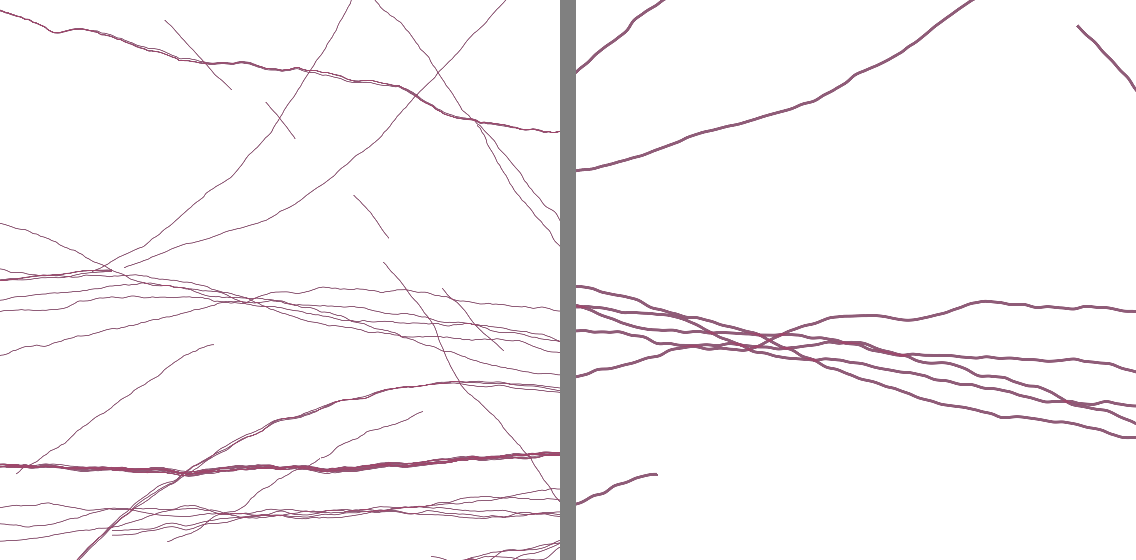
Left, the full canvas; right, a detail of the centre.
A Shadertoy shader for this pattern:

```glsl
// Draws fine plum veins on white: braided bundles, drifting threads and crossing cracks.

const vec3 PAPER = vec3(1.0);
const vec3 THIN_INK = vec3(0.56, 0.36, 0.47);
const vec3 DENSE_INK = vec3(0.62, 0.28, 0.42);
const float HALF_WIDTH = 0.0009;    // half of a thread's width
const float EDGE_PIXELS = 0.6;      // softness of the edge
const int OCTAVES = 5;
const float BASE_FREQ = 3.0;
const float LACUNARITY = 2.6;
const float GAIN = 0.42;

// Bundles: start.xy and end.xy, then strands, spread, wander, sag
const int BUNDLES = 6;
const vec4 BUNDLE_SPAN[BUNDLES] = vec4[BUNDLES](
    vec4(-0.05, 0.975, 1.05, 0.80),
    vec4(-0.05, 0.158, 1.05, 0.195),
    vec4(0.13, -0.03, 1.05, 0.31),
    vec4(-0.05, 0.508, 0.20, 0.515),
    vec4(0.20, 0.065, 1.05, 0.085),
    vec4(0.77, 0.0, 1.05, 0.03));
const vec4 BUNDLE_FORM[BUNDLES] = vec4[BUNDLES](
    vec4(3.0, 0.004, 0.030, 0.03),
    vec4(9.0, 0.0055, 0.016, 0.0),
    vec4(3.0, 0.008, 0.015, -0.14),
    vec4(3.0, 0.005, 0.010, 0.0),
    vec4(2.0, 0.012, 0.015, 0.0),
    vec4(4.0, 0.025, 0.012, 0.0));

float hash(float n) {
    n = fract(n * 0.1031);
    n *= n + 33.33;
    n *= n + n;
    return fract(n);
}

// Smooth value noise from -1 to 1
float noise(float x) {
    float cell = floor(x), f = x - cell;
    return mix(hash(cell), hash(cell + 1.0), f * f * (3.0 - 2.0 * f)) * 2.0 - 1.0;
}

// Sideways offset of a thread at distance x along its axis
float threadOffset(float x, float len, vec4 form, float seed, float strand) {
    float t = x / len;
    float offset = -form.w * 4.0 * t * (1.0 - t);
    float amp = form.z, freq = BASE_FREQ;
    for (int o = 0; o < OCTAVES; o++) {
        offset += amp * noise(x * freq + seed * 191.0 + float(o) * 17.0);
        amp *= GAIN;
        freq *= LACUNARITY;
    }
    float braid = strand * 43.0 + seed * 7.0 + 500.0;
    return offset + form.y * (0.7 * noise(x * 6.0 + braid) + 0.3 * noise(x * 30.0 + braid));
}

// Summed coverage of all strands of a vein from a to b
float vein(vec2 p, vec2 a, vec2 b, vec4 form, float seed) {
    float len = length(b - a);
    vec2 dir = (b - a) / len;
    vec2 q = vec2(dot(p - a, dir), dot(p - a, vec2(-dir.y, dir.x)));
    float reach = 1.8 * form.z + abs(form.w) + form.y + 0.01;
    if (q.x < 0.0 || q.x > len || abs(q.y) > reach) return 0.0;

    float edge = EDGE_PIXELS / iResolution.y, step1 = 0.001, ink = 0.0;
    for (float s = 0.0; s < form.x; s++) {
        float h = threadOffset(q.x, len, form, seed, s);
        float slope = (threadOffset(q.x + step1, len, form, seed, s) - h) / step1;
        float d = abs(q.y - h) / sqrt(1.0 + slope * slope);
        ink += clamp((HALF_WIDTH - d) / edge + 0.5, 0.0, 1.0);
    }
    return ink;
}

// A single thread
float thread(vec2 p, vec2 a, vec2 b, float wander, float sag, float seed) {
    return vein(p, a, b, vec4(1.0, 0.0, wander, sag), seed);
}

void mainImage(out vec4 fragColor, in vec2 fragCoord) {
    vec2 p = fragCoord / iResolution.xy;
    float ink = 0.0;

    // Braided bundles
    for (int i = 0; i < BUNDLES; i++)
        ink += vein(p, BUNDLE_SPAN[i].xy, BUNDLE_SPAN[i].zw, BUNDLE_FORM[i], float(i) + 1.0);

    // Threads that drift across the middle and cross over
    for (float i = 0.0; i < 5.0; i++) {
        float s = i / 4.0;
        ink += thread(p, vec2(-0.05, 0.36 + 0.24 * s), vec2(1.05, 0.43 - 0.13 * s),
                      0.025, 0.09 * (s - 1.0), i + 11.0);
    }

    for (float i = 0.0; i < 3.0; i++) {
        // Low threads near the bottom
        ink += thread(p, vec2(-0.05, 0.03 + 0.04 * i), vec2(1.05, 0.13 - 0.03 * i), 0.02, 0.0, i + 21.0);

        // Long falling cracks
        vec2 top = vec2(0.64 + 0.38 * fract(i * 0.54), 1.02 - 0.25 * i);
        ink += thread(p, top, top + vec2(0.38, -0.46), 0.022, 0.0, i + 31.0);

        // Rising branches
        vec2 root = vec2(0.02 + 0.28 * i, 0.17 - 0.14 * mod(i, 2.0));
        float angle = 0.4 + 0.15 * hash(i + 3.0);
        ink += thread(p, root, root + (0.42 - 0.11 * i) * vec2(cos(angle), sin(angle)), 0.025, 0.0, i + 41.0);
    }

    // Long rising cracks that sag
    for (float i = 0.0; i < 2.0; i++)
        ink += thread(p, vec2(0.17 + 0.06 * i, 0.51), vec2(0.65 + 0.29 * i, 1.02), 0.018, 0.06, i + 51.0);

    // Short falling fragments
    for (float i = 0.0; i < 4.0; i++) {
        vec2 top = vec2(0.30, 0.97) + i * vec2(0.165, -0.16);
        float len = mix(0.07, 0.18, hash(i + 9.0));
        ink += thread(p, top, top + len * vec2(0.68, -0.73), 0.012, 0.0, i + 61.0);
    }

    // Overlapping strands turn redder
    vec3 inkColor = mix(THIN_INK, DENSE_INK, clamp(ink - 1.0, 0.0, 1.0));
    fragColor = vec4(mix(PAPER, inkColor, min(ink, 1.0)), 1.0);
}
```
